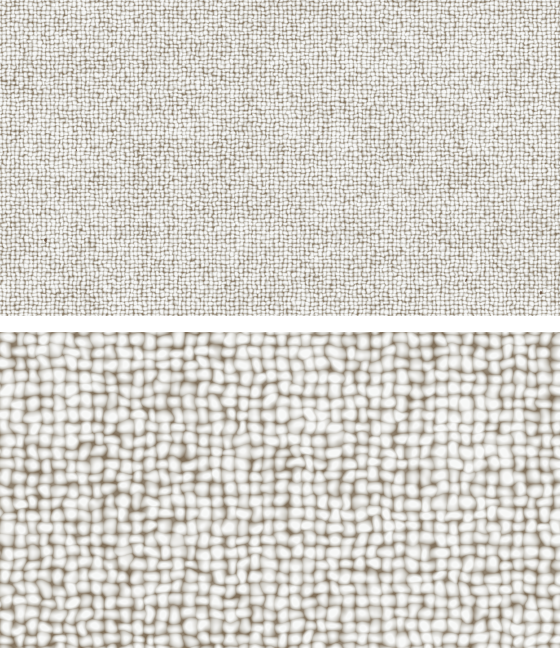
Top, the full canvas; bottom, a detail of the centre.
Write a Shadertoy shader that draws this texture.

```glsl
#define THREADS vec2(72.0, 76.0)  // warp and weft threads per canvas height
#define STITCH vec2(0.54, 0.72)   // half width and half length, in thread spacings
#define SLUB 0.16                 // uneven thickness along a thread
#define JITTER 0.22               // scatter of single stitches
#define WOBBLE 0.30               // irregular thread paths
#define CONTRAST 0.90
#define BRIGHTNESS 0.70
#define SPECK_CHANCE 0.16
#define GAP_COLOR vec3(0.50, 0.435, 0.35)
#define LINEN_COLOR vec3(0.80, 0.79, 0.762)
#define WHITE_COLOR vec3(0.97, 0.972, 0.97)

float hash(vec2 p) {
    vec3 q = fract(vec3(p.xyx) * 0.1031);
    q += dot(q, q.yzx + 33.33);
    return fract((q.x + q.y) * q.z);
}

// Smooth value noise, from -1 to 1
float noise(vec2 p) {
    vec2 i = floor(p), f = fract(p);
    f = f * f * (3.0 - 2.0 * f);
    float low = mix(hash(i), hash(i + vec2(1, 0)), f.x);
    float high = mix(hash(i + vec2(0, 1)), hash(i + vec2(1, 1)), f.x);
    return 2.0 * mix(low, high, f.y) - 1.0;
}

// Domed stitch: odd cells show the weft, even cells the warp
float stitchHeight(vec2 weave, vec2 id) {
    vec2 scatter = vec2(hash(id + 7.0), hash(id + 53.0)) - 0.5;
    vec2 q = weave - id - JITTER * scatter;
    float light = dot(q, vec2(-0.16, 0.22));
    vec2 run = id;
    if (mod(id.x + id.y, 2.0) > 0.5) {
        q = q.yx;
        run = id.yx + 300.0;
    }
    float slub = noise(vec2(run.x * 17.0, run.y * 0.3));
    vec2 size = STITCH * (1.0 + SLUB * vec2(slub, hash(id + 97.0) - 0.5));
    q /= size;
    return 1.0 - dot(q, q) + light + 0.14 * (hash(id + 131.0) - 0.5);
}

// Highest stitch around a point of the weave
float clothHeight(vec2 weave) {
    vec2 nearest = floor(weave + 0.5);
    float height = -0.1;
    for (int k = 0; k < 9; k++) {
        vec2 id = nearest + vec2(k % 3, k / 3) - 1.0;
        height = max(height, stitchHeight(weave, id));
    }
    return height;
}

// Loose and dense areas, streaked along both thread directions
float clothDensity(vec2 p) {
    float streaks = noise(p * vec2(24.0, 3.5) + 5.0) + noise(p * vec2(4.0, 26.0) + 31.0);
    return 0.5 * streaks + 0.3 * noise(p * 4.0 + 60.0) + 0.3 * noise(p * 15.0 + 90.0);
}

// Small scattered seed husks
float speckMask(vec2 p) {
    vec2 grid = p * 5.0;
    vec2 id = floor(grid);
    vec2 center = 0.2 + 0.6 * vec2(hash(id + 3.0), hash(id + 47.0));
    float radius = mix(0.014, 0.032, hash(id + 91.0));
    vec2 offset = (fract(grid) - center) * vec2(1.15, 0.85);
    float d = length(offset) + 0.008 * noise(p * 300.0);
    return step(hash(id + 150.0), SPECK_CHANCE) * (1.0 - smoothstep(0.5, 1.2, d / radius));
}

vec3 clothColor(vec2 p) {
    vec2 weave = p * THREADS + 100.0;
    vec2 drift = vec2(noise(weave * 0.55), noise(weave * 0.55 + 80.0));
    vec2 fray = vec2(noise(weave * 1.6 + 20.0), noise(weave * 1.6 + 140.0));
    weave += WOBBLE * (0.7 * drift + 0.4 * fray);

    // Stitch, fibre and area variation
    float tone = BRIGHTNESS + CONTRAST * (clothHeight(weave) - 0.57);
    tone += 0.13 * noise(weave * 2.2 + 400.0);
    tone += 0.06 * clothDensity(p);
    tone = clamp(tone, 0.0, 1.0);

    vec3 color = mix(GAP_COLOR, LINEN_COLOR, min(tone / 0.6, 1.0));
    color = mix(color, WHITE_COLOR, max((tone - 0.6) / 0.4, 0.0));
    return mix(color, vec3(0.33, 0.23, 0.15), 0.8 * speckMask(p));
}

void mainImage(out vec4 fragColor, in vec2 fragCoord) {
    // Four samples smooth the thread edges
    vec3 color = vec3(0.0);
    for (int s = 0; s < 4; s++) {
        vec2 offset = vec2(s & 1, s >> 1) * 0.5 - 0.25;
        color += clothColor((fragCoord + offset) / iResolution.y);
    }
    fragColor = vec4(color * 0.25, 1.0);
}
```
